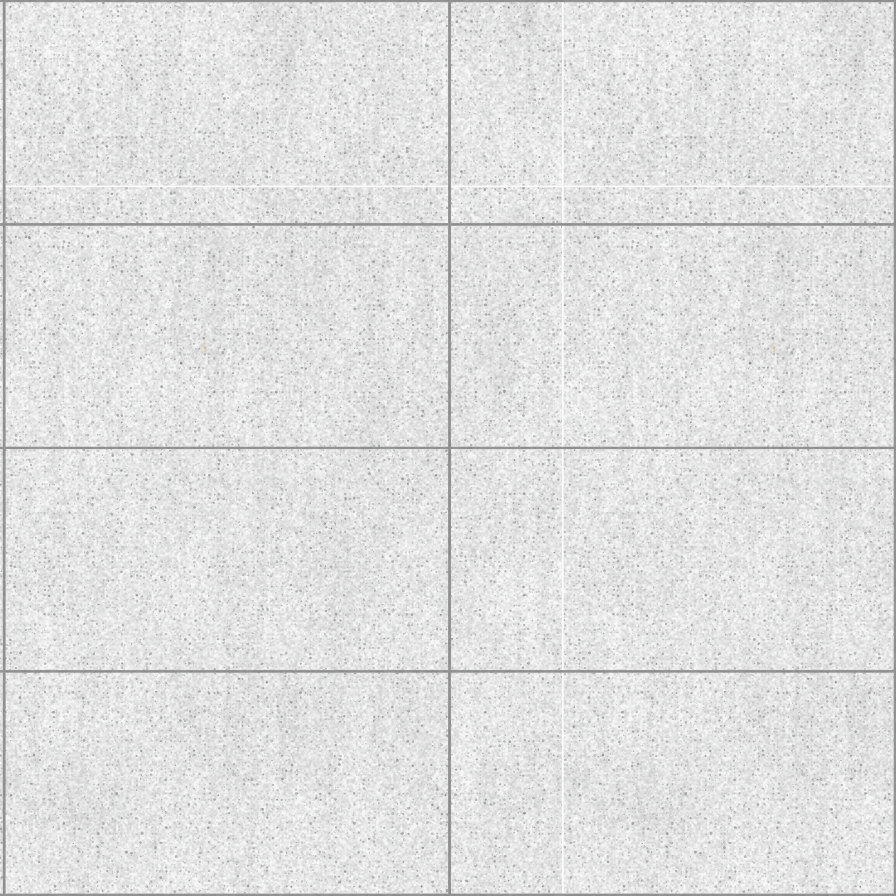
Reproduce this texture procedurally as a Shadertoy shader.

```glsl
// Pale speckled stone slabs, two across and four down, with grey joints and fine white sheet seams.

const vec3 STONE = vec3(0.898, 0.899, 0.901);
const vec3 JOINT = vec3(0.57);
const vec3 SEAM = vec3(0.985);
const vec3 OCHRE = vec3(0.80, 0.77, 0.64);

const vec2 SLAB_SIZE = vec2(0.4972, 0.2494);
const vec2 SLAB_ORIGIN = vec2(0.0046, 0.0013);
const vec2 JOINT_HALF = vec2(0.0016, 0.0014);
const vec2 SHEET_SIZE = vec2(0.635, 0.80);    // the stone grain repeats per sheet
const vec2 SHEET_ORIGIN = vec2(-0.007, -0.008);
const float SEAM_HALF = 0.0010;

float hash(vec2 p) {
    vec3 q = fract(p.xyx * 0.1031);
    q += dot(q, q.yzx + 33.33);
    return fract((q.x + q.y) * q.z);
}

// Smooth value noise centred on zero
float noise(vec2 p) {
    vec2 i = floor(p), f = fract(p);
    f = f * f * (3.0 - 2.0 * f);
    float low = mix(hash(i), hash(i + vec2(1, 0)), f.x);
    float high = mix(hash(i + vec2(0, 1)), hash(i + vec2(1, 1)), f.x);
    return mix(low, high, f.y) - 0.5;
}

float clouds(vec2 p) {
    float sum = 0.0, gain = 0.5;
    for (int i = 0; i < 4; i++) {
        sum += gain * noise(p);
        p = p * 2.03 + 17.0;
        gain *= 0.6;
    }
    return sum;
}

// Distance to the nearest line of a repeating grid, per axis
vec2 gridDistance(vec2 p, vec2 origin, vec2 size) {
    return abs(mod(p - origin + 0.5 * size, size) - 0.5 * size);
}

float band(float d, float halfWidth, float aa) {
    return 1.0 - smoothstep(halfWidth - 0.5 * aa, halfWidth + 0.5 * aa, d);
}

// Soft elliptical spot
float spot(vec2 p, vec2 centre, vec2 radius) {
    vec2 d = (p - centre) / radius;
    return exp(-dot(d, d));
}

// One jittered dark fleck in some of the cells
float flecks(vec2 p, float cells, float density, float aa) {
    vec2 q = p * cells, id = floor(q);
    vec2 centre = 0.3 + 0.4 * vec2(hash(id + 11.0), hash(id + 47.0));
    float radius = mix(0.12, 0.30, hash(id + 83.0));
    float present = step(hash(id), density);
    float strength = mix(0.25, 1.0, hash(id + 131.0));
    return present * strength * band(length(fract(q) - centre), radius, aa * cells);
}

vec3 stone(vec2 p, float aa) {
    vec2 sheet = p - SHEET_ORIGIN;
    float row = floor(sheet.y / SHEET_SIZE.y);
    vec2 local = mod(sheet, SHEET_SIZE);
    vec2 q = local + vec2(0.0, row * 1.37 + 2.0);

    // Fine grain, vertical streaks and broad clouding
    float tone = 0.115 * noise(q * 400.0) + 0.085 * noise(q * 530.0 + 9.0);
    tone += 0.028 * noise(q * vec2(150.0, 14.0)) + 0.022 * noise(q * vec2(60.0, 6.0));
    tone += 0.045 * clouds(q * 9.0);

    // Worn pale patches
    tone += 0.025 * spot(local, vec2(0.348, 0.278), vec2(0.012, 0.06));
    tone += 0.025 * spot(local, vec2(0.348, 0.095), vec2(0.012, 0.05));

    // Dark mineral flecks at two sizes
    tone -= 0.23 * flecks(q, 185.0, 0.32, aa);
    tone -= 0.15 * flecks(q + 3.1, 290.0, 0.25, aa);

    vec3 colour = min(STONE + tone, vec3(0.97));
    return mix(colour, OCHRE, 0.6 * spot(local, vec2(0.235, 0.62), vec2(0.003, 0.005)));
}

void mainImage(out vec4 fragColor, in vec2 fragCoord) {
    vec2 p = fragCoord / iResolution.xy;
    float aa = 1.0 / min(iResolution.x, iResolution.y);
    vec3 colour = stone(p, aa);

    // White seams where sheets meet
    vec2 seam = gridDistance(p, SHEET_ORIGIN, SHEET_SIZE);
    colour = mix(colour, SEAM, band(min(seam.x, seam.y), SEAM_HALF, aa));

    // Grey joints between slabs
    vec2 joint = gridDistance(p, SLAB_ORIGIN, SLAB_SIZE);
    float grout = max(band(joint.x, JOINT_HALF.x, aa), band(joint.y, JOINT_HALF.y, aa));
    colour = mix(colour, JOINT + 0.05 * noise(p * 300.0), grout);

    fragColor = vec4(colour, 1.0);
}
```
